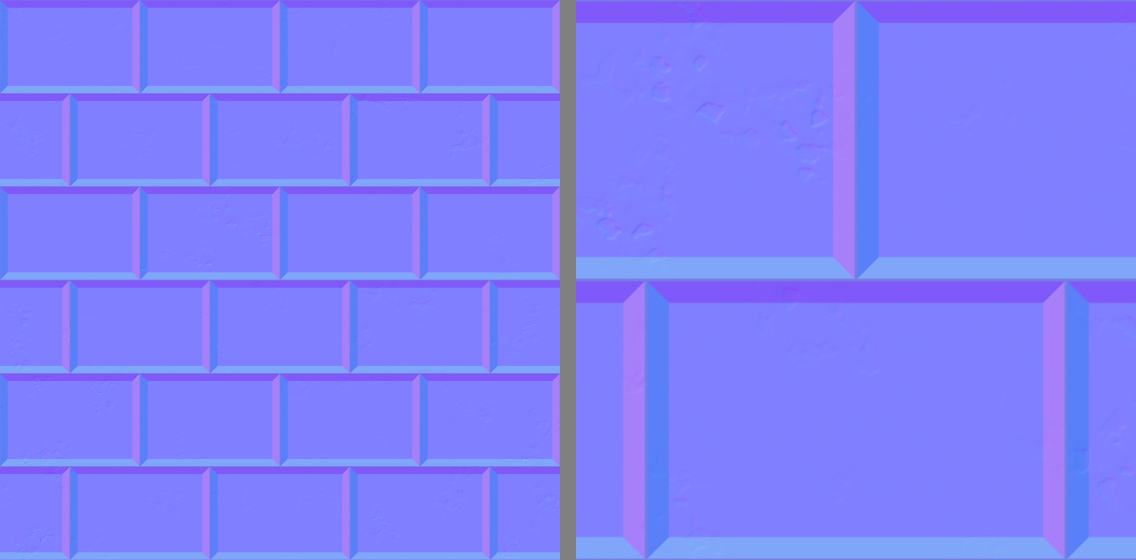
Left: the whole. Right: its middle third, enlarged.
Give the GLSL for this texture map, as a three.js fragment shader.

```glsl
varying vec2 vUv;

#define TILES vec2(4.0, 6.0)
#define BEVEL 0.0136
#define BEVEL_TILT 0.3
#define JOINT 0.0008
#define JOINT_COLOR vec3(0.47, 0.49, 0.88)
#define SOFT 0.0007
#define PATCH_FREQ 14.0
#define FLAKE_FREQ 56.0
#define FLAKE_HEIGHT 0.00022
#define GRAIN_HEIGHT 0.0003
#define STEP 0.001

vec2 hash2(vec2 p) {
  vec3 q = fract(p.xyx * vec3(0.1031, 0.1030, 0.0973));
  q += dot(q, q.yzx + 33.33);
  return fract((q.xx + q.yz) * q.zy);
}

float corner(vec2 cell, vec2 offset, float period) {
  float angle = 6.28318 * hash2(mod(cell, period) + 3.0).x;
  return dot(vec2(cos(angle), sin(angle)), offset);
}

// Gradient noise that wraps after a whole number of cells
float gradientNoise(vec2 p, float period) {
  vec2 i = floor(p), f = fract(p);
  vec2 u = f * f * f * (f * (f * 6.0 - 15.0) + 10.0);
  vec2 e = vec2(0.0, 1.0);
  return mix(
    mix(corner(i, f, period), corner(i + e.yx, f - e.yx, period), u.x),
    mix(corner(i + e.xy, f - e.xy, period), corner(i + e.yy, f - e.yy, period), u.x),
    u.y);
}

// Flaked, grainy patches; each tile has its own seed and amount
float wearHeight(vec2 uv, vec2 seed, float amount) {
  float area = gradientNoise(uv * PATCH_FREQ + seed, PATCH_FREQ);
  float worn = smoothstep(0.0, 0.4, area) * amount;
  float flakes = 0.0, weight = 0.6, freq = FLAKE_FREQ;
  for (int octave = 0; octave < 3; octave++) {
    flakes += weight * gradientNoise(uv * freq + seed, freq);
    weight *= 0.55;
    freq *= 2.0;
  }
  float chips = smoothstep(0.08, 0.22, flakes);
  return worn * (FLAKE_HEIGHT * chips + GRAIN_HEIGHT * flakes)
       + 0.03 * GRAIN_HEIGHT * flakes;
}

void main() {
  // Running bond: every other row moves by half a tile
  vec2 grid = vUv * TILES;
  grid.x += 0.5 * (1.0 - mod(floor(grid.y), 2.0));
  vec2 id = mod(floor(grid), TILES);
  vec2 local = (fract(grid) - 0.5) / TILES;
  vec2 inset = 0.5 / TILES - abs(local);
  float edge = min(inset.x, inset.y);

  // Mitred bevel, with green pointing down
  float side = smoothstep(-SOFT, SOFT, inset.y - inset.x);
  float bevel = 1.0 - smoothstep(BEVEL - SOFT, BEVEL + SOFT, edge);
  vec2 outward = mix(vec2(0.0, sign(local.y)), vec2(sign(local.x), 0.0), side);
  vec2 slope = outward * BEVEL_TILT * bevel;

  // Wear, as the slope of its height
  vec2 random = hash2(id + 17.0);
  vec2 seed = floor(hash2(id + 41.0) * 50.0);
  float amount = mix(0.15, 1.0, random.x);
  vec2 e = vec2(STEP, 0.0);
  float here = wearHeight(vUv, seed, amount);
  slope -= vec2(wearHeight(vUv + e.xy, seed, amount) - here,
                wearHeight(vUv + e.yx, seed, amount) - here) / STEP;
  slope.y = -slope.y;

  vec3 normal = vec3(slope, sqrt(max(1.0 - dot(slope, slope), 0.0)));
  vec3 color = normalize(normal) * 0.5 + 0.5;

  // Hairline joint
  float joint = 1.0 - smoothstep(JOINT - SOFT, JOINT + SOFT, edge);
  gl_FragColor = vec4(mix(color, JOINT_COLOR, joint), 1.0);
}
```
